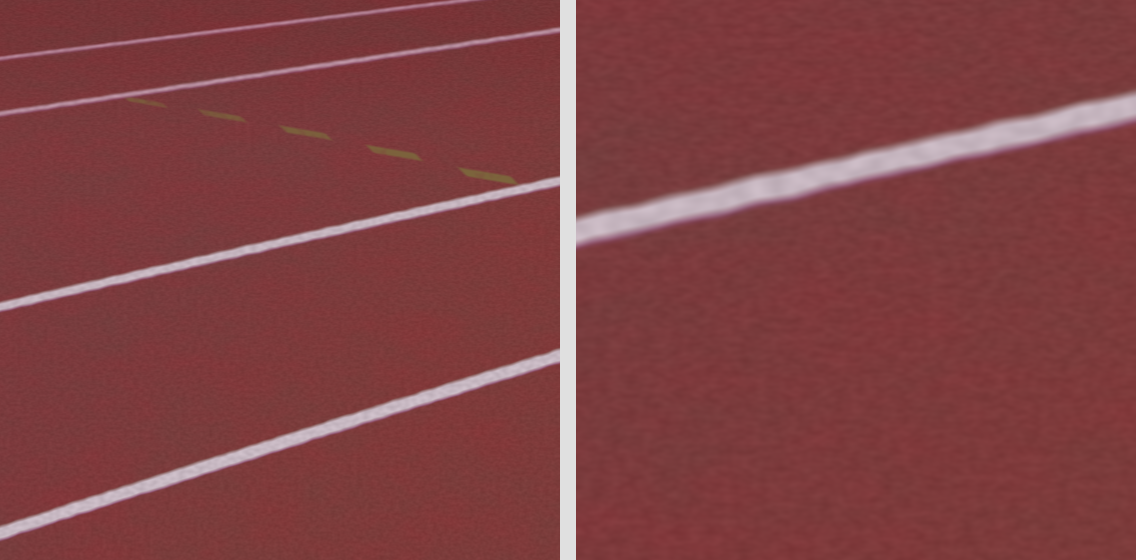
Left, the full canvas; right, a detail of the centre.
Reproduce this texture procedurally as a WebGL 2 fragment shader.

```glsl
#version 300 es
precision highp float;

uniform vec2 u_resolution;
out vec4 outColor;

// Lane lines, far to near: heights at the left and right edges, half widths
#define LINE_LEFT vec4(0.896, 0.797, 0.452, 0.048)
#define LINE_RIGHT vec4(1.021, 0.947, 0.677, 0.365)
#define LINE_HALF vec4(0.0035, 0.0042, 0.0082, 0.0118)
#define LINE_BOW 0.008
#define DASH_COUNT 5
#define DASH_SLOPE -0.17
#define SOFTNESS 0.0028
#define GRAIN 0.028
#define RUBBER vec3(0.482, 0.228, 0.238)
#define PAINT vec3(0.79, 0.735, 0.775)
#define FRINGE vec3(0.57, 0.32, 0.50)
#define OLIVE vec3(0.485, 0.395, 0.235)

vec2 randomGradient(vec2 cell) {
    vec3 h = fract(cell.xyx * vec3(0.1031, 0.1030, 0.0973));
    h += dot(h, h.yzx + 33.33);
    float angle = 6.2832 * fract((h.x + h.y) * h.z);
    return vec2(cos(angle), sin(angle));
}

float gradientNoise(vec2 p) {
    vec2 i = floor(p), f = fract(p);
    vec2 u = f * f * f * (f * (f * 6.0 - 15.0) + 10.0);
    vec2 e = vec2(0.0, 1.0);
    float a = dot(randomGradient(i), f);
    float b = dot(randomGradient(i + e.yx), f - e.yx);
    float c = dot(randomGradient(i + e.xy), f - e.xy);
    float d = dot(randomGradient(i + e.yy), f - e.yy);
    return mix(mix(a, b, u.x), mix(c, d, u.x), u.y);
}

float fractalNoise(vec2 p) {
    float sum = 0.0, amplitude = 0.6;
    for (int i = 0; i < 4; i++) {
        sum += amplitude * gradientNoise(p);
        p = mat2(1.6, 1.2, -1.2, 1.6) * p + 17.3;
        amplitude *= 0.55;
    }
    return sum;
}

// Soft coverage of a band of the given half width
float band(float distanceToCenter, float halfWidth, float blur) {
    return 1.0 - smoothstep(-blur, blur, abs(distanceToCenter) - halfWidth);
}

// Granular rubber, finer with distance, with broad red and brown patches
vec3 trackSurface(vec2 p) {
    float depth = 1.0 + 0.5 * p.y;
    vec2 q = vec2(p.x, p.y * depth);
    float patches = fractalNoise(q * vec2(5.0, 7.0) + 3.7);
    float mottle = fractalNoise(q * vec2(24.0, 32.0) + 9.1);
    float grain = gradientNoise(q * vec2(105.0, 135.0))
                + 0.7 * gradientNoise(q * vec2(190.0, 230.0) + 41.0);
    vec3 color = RUBBER + GRAIN * grain * vec3(1.0, 0.85, 0.85);
    color += patches * vec3(0.045, -0.025, -0.012);
    color += mottle * vec3(0.030, -0.008, 0.002);
    color -= 0.022 * smoothstep(0.72, 1.0, p.y);
    float nearCorner = smoothstep(0.7, 1.5, p.x + 1.0 - p.y);
    return color + nearCorner * vec3(0.012, 0.002, -0.010);
}

// Row of painted dashes, growing and spreading toward the viewer
vec3 paintDashes(vec3 color, vec2 p) {
    for (int i = 0; i < DASH_COUNT; i++) {
        float n = float(i);
        vec2 center = vec2(0.259 + n * (0.1334 + 0.005 * n),
                           0.818 - n * (0.022 + 0.0028 * n));
        vec2 d = p - center;
        d.y -= DASH_SLOPE * d.x;
        d.x += 1.2 * d.y;
        float worn = 0.82 + 0.5 * gradientNoise(p * 75.0 + n);
        float cover = band(d.x, 0.035 + 0.003 * n, 0.006)
                    * band(d.y, 0.0038 + 0.0007 * n, SOFTNESS);
        color = mix(color, OLIVE, cover * clamp(worn + 0.05 * n, 0.0, 1.0)
                                        * (0.75 + 0.06 * n));
    }
    return color;
}

// Continuous lane lines with a violet lower fringe and a dull upper edge
vec3 paintLanes(vec3 color, vec2 p) {
    for (int i = 0; i < 4; i++) {
        float nearness = float(i) / 3.0;
        float halfWidth = LINE_HALF[i];
        float center = mix(LINE_LEFT[i], LINE_RIGHT[i], p.x)
                     + LINE_BOW * p.x * (1.0 - p.x) * step(1.5, float(i));
        float wobble = 0.0016 * gradientNoise(p * 42.0 + float(i) * 8.0);
        float d = p.y - center + wobble * (0.4 + nearness);
        float speckle = gradientNoise(p * vec2(85.0, 130.0));
        vec3 paint = mix(vec3(0.72, 0.53, 0.61), PAINT, smoothstep(0.2, 0.6, nearness));
        paint += 0.07 * speckle;

        float fringe = band(d + halfWidth, 0.0022, SOFTNESS);
        float dullEdge = band(d - halfWidth, 0.0020, SOFTNESS);
        color = mix(color, FRINGE, fringe * (0.35 + 0.45 * nearness));
        color = mix(color, vec3(0.51, 0.40, 0.37), dullEdge * 0.6 * nearness);
        float cover = band(d, halfWidth - 0.0006, SOFTNESS + 0.0012 * nearness);
        color = mix(color, paint, cover * (0.90 + 0.08 * nearness));
    }
    return color;
}

void main() {
    vec2 p = gl_FragCoord.xy / u_resolution;
    vec3 color = trackSurface(p);
    color = paintDashes(color, p);
    color = paintLanes(color, p);
    outColor = vec4(clamp(color, 0.0, 1.0), 1.0);
}
```
